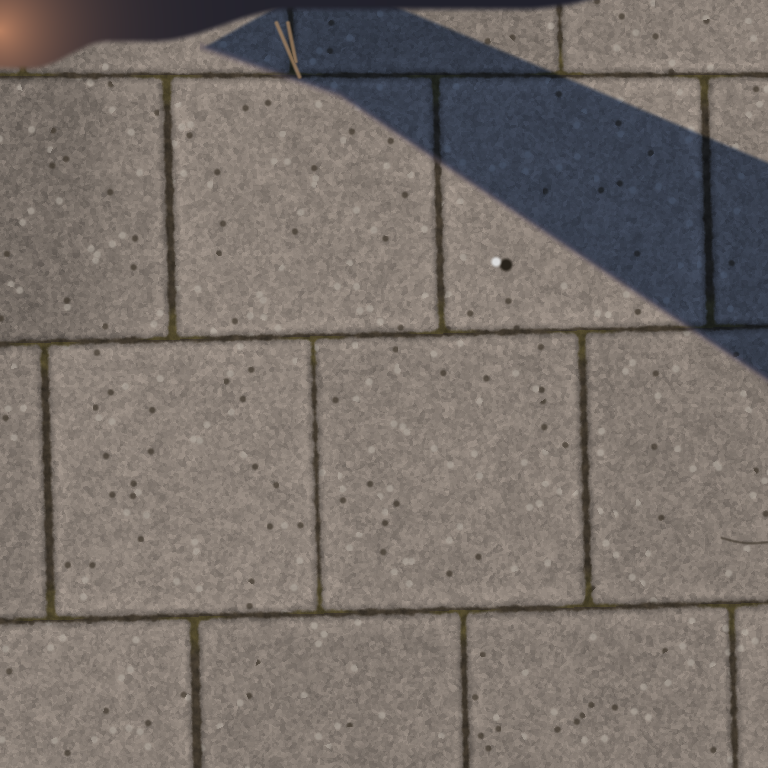
Write a WebGL 2 fragment shader that draws this texture.

```glsl
#version 300 es
precision highp float;
uniform vec2 u_resolution;
out vec4 outColor;

const vec3 STONE = vec3(0.525, 0.485, 0.452);
const vec3 JOINT = vec3(0.22, 0.19, 0.15);
const vec3 MOSS = vec3(0.30, 0.27, 0.14);
const vec3 SHADE = vec3(0.41, 0.50, 0.66);
const vec3 FRINGE = vec3(0.36, 0.32, 0.38);
const vec3 NIGHT = vec3(0.13, 0.13, 0.17);
const vec3 GLOW = vec3(0.72, 0.50, 0.38);
const vec3 STRAW = vec3(0.62, 0.50, 0.38);
const float PITCH = 0.35;

float hash(vec2 p) {
  vec3 q = fract(vec3(p.xyx) * 0.1031);
  q += dot(q, q.yzx + 33.33);
  return fract((q.x + q.y) * q.z);
}

// Cellular noise: x = distance to nearest seed, y = random value of its cell
vec2 cells(vec2 p) {
  vec2 base = floor(p), best = vec2(9.0, 0.0);
  for (int j = -1; j <= 1; j++)
    for (int i = -1; i <= 1; i++) {
      vec2 id = base + vec2(i, j);
      vec2 seed = id + vec2(hash(id + 7.1), hash(id + 51.7));
      float d = distance(p, seed);
      if (d < best.x) best = vec2(d, hash(id + 93.3));
    }
  return best;
}

// Layered sines, roughly -1 to 1
float waves(vec2 p) {
  float sum = 0.0, amp = 0.5;
  for (int i = 0; i < 5; i++) {
    sum += amp * sin(p.x + 1.7 * sin(p.y)) * cos(p.y + 1.3 * sin(p.x));
    p = mat2(1.5, 1.1, -1.1, 1.5) * p + 2.3;
    amp *= 0.62;
  }
  return sum;
}

float segment(vec2 p, vec2 a, vec2 b) {
  vec2 pa = p - a, ba = b - a;
  return length(pa - ba * clamp(dot(pa, ba) / dot(ba, ba), 0.0, 1.0));
}

float below(float edge, float soft, float x) {
  return 1.0 - smoothstep(edge - soft, edge + soft, x);
}

// Row coordinate: rows grow taller and tilt towards the bottom
float rowCoord(vec2 p) {
  float down = 1.0 - p.y + 0.024 * (p.x - 0.5) * smoothstep(0.95, 0.5, p.y);
  return 3.3015 - 3.103 * down + 0.27 * down * down;
}

// Granular stone: three grain sizes, pale chips, dark pits, broad stains
vec3 stone(vec2 p, float tone) {
  vec2 coarse = cells(p * 75.0), medium = cells(p * 145.0 + 9.0);
  float fine = cells(p * 240.0 + 31.0).y;
  float grain = 0.05 * (coarse.y - 0.5) + 0.11 * (medium.y - 0.5) + 0.10 * (fine - 0.5);
  float stain = 0.022 * waves(p * 9.0) + 0.02 * waves(p * 34.0);
  vec3 color = STONE * (1.0 + 1.3 * (grain + stain) + tone);
  float chip = step(0.955, coarse.y) * below(0.34, 0.14, coarse.x);
  float pit = step(coarse.y, 0.022) * below(0.30, 0.14, coarse.x);
  color = mix(color, vec3(0.69, 0.66, 0.62), 0.6 * chip);
  return mix(color, JOINT, 0.65 * pit);
}

// Staggered square pavers with uneven, mossy joints
vec3 paving(vec2 p) {
  float v = rowCoord(p), row = floor(v), fy = fract(v);
  float offset = 0.257 - 0.195 * mod(row, 2.0) - 0.036 * step(2.0, row);
  float u = (p.x - offset + 0.009 * (fy - 0.5)) / PITCH;
  vec2 id = vec2(floor(u), row), f = vec2(fract(u), fy);
  float rough = 0.0022 * waves(p * 70.0) + 0.0012 * waves(p * 190.0 + 4.0);
  float gap = mix(0.0028, 0.0062, hash(vec2(round(u), row) + 5.0));
  vec2 extent = 0.5 * vec2(PITCH, 0.35) - vec2(gap, 0.0035) - 0.007;
  vec2 q = abs(f - 0.5) * vec2(PITCH, 0.35) - extent;
  float edge = length(max(q, 0.0)) + min(max(q.x, q.y), 0.0) - 0.007 + rough;
  float tone = 0.09 * (hash(id + 17.0) - 0.5) - 0.12 * below(0.12, 0.06, p.x) * step(2.0, row);
  vec3 color = stone(p, tone);
  color *= 1.0 + 0.05 * smoothstep(-0.03, -0.01, edge) - 0.22 * smoothstep(-0.009, 0.0, edge);
  float corner = smoothstep(0.035, 0.008, length(max(-q - 0.007, 0.0)));
  vec3 fill = mix(JOINT, MOSS, 0.7 * corner) * (1.0 + 0.35 * waves(p * 120.0));
  return mix(color, fill, 0.9 * smoothstep(-0.002, 0.0025, edge));
}

// Cast shadow band with a violet lower rim
vec3 castShadow(vec3 color, vec2 p) {
  float down = 1.0 - p.y;
  float lower = max(0.124 + 0.665 * (p.x - 0.443), 0.06 + 0.35 * (p.x - 0.26));
  float upper = max(0.098 + 0.42 * (p.x - 0.729), 0.065 - 0.56 * (p.x - 0.26));
  float band = below(lower, 0.004, down) * smoothstep(upper - 0.004, upper + 0.004, down);
  float rim = below(0.005, 0.004, abs(down - lower)) * step(0.26, p.x);
  return mix(mix(color, color * SHADE, band), FRINGE, 0.35 * rim);
}

// Dark blurred overhang along the top, glowing at the left
vec3 overhang(vec3 color, vec2 p) {
  float depth = mix(0.054, 0.012, smoothstep(0.2, 0.38, p.x)) * below(0.74, 0.06, p.x);
  depth += 0.035 * below(0.09, 0.05, p.x) - 0.006 * smoothstep(0.74, 0.8, p.x);
  float glow = exp(-12.0 * distance(p, vec2(0.0, 0.96)));
  return mix(color, mix(NIGHT, GLOW, glow), below(depth, 0.006, 1.0 - p.y));
}

void main() {
  vec2 p = gl_FragCoord.xy / u_resolution;
  vec3 color = paving(p);
  // Pebble and its shadow, thin twig
  color = mix(color, JOINT * 0.7, below(0.008, 0.003, distance(p, vec2(0.659, 0.655))));
  color = mix(color, vec3(0.86), below(0.006, 0.003, distance(p, vec2(0.646, 0.659))));
  float twig = segment(p + vec2(0.0, 0.003 * sin(p.x * 60.0)), vec2(0.94, 0.299), vec2(1.0, 0.293));
  color = mix(color, JOINT, 0.6 * below(0.0015, 0.0015, twig));
  color = castShadow(color, p);
  float straw = min(segment(p, vec2(0.36, 0.97), vec2(0.39, 0.90)), segment(p, vec2(0.375, 0.97), vec2(0.385, 0.92)));
  color = mix(color, STRAW, 0.8 * below(0.0025, 0.002, straw));
  outColor = vec4(overhang(color, p), 1.0);
}
```
